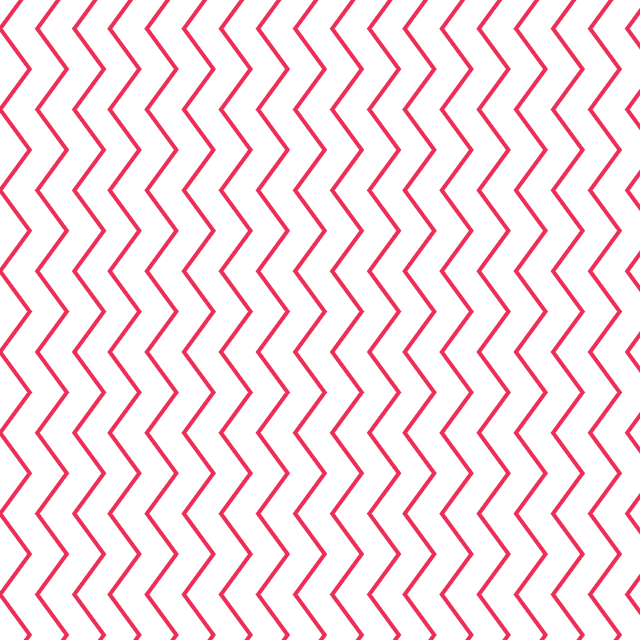
This pattern is drawn by a three.js fragment shader. Its source:

```glsl
varying vec2 vUv;

// Sideways shift of a zigzag: 0 at its left corners, 1 at its right corners
float zigzag(float y) {
  return 1.0 - abs(2.0 * fract(y) - 1.0);
}

// Horizontal distance to the nearest of eight lines in a tile;
// the gap after the eighth line is slightly narrower than the rest
float lineDistance(float x) {
  float pitch = 0.05793;
  float t = mod(x + 0.5 * pitch, 0.4609);
  float column = min(floor(t / pitch), 7.0);
  return abs(t - (column + 0.5) * pitch);
}

void main() {
  // Straighten the zigzags into vertical lines
  float shift = 0.0462 * zigzag((vUv.y - 0.5763) / 0.1263);
  float across = lineDistance(vUv.x - 0.1715 - shift);

  // Perpendicular distance to the slanted stroke, with mitred corners
  float slope = 0.0462 / 0.06315;
  float dist = across * inversesqrt(1.0 + slope * slope);

  // Edge smoothing over one screen pixel
  float pixel = fwidth(vUv.x);
  float stroke = clamp((0.00315 - dist) / pixel + 0.5, 0.0, 1.0);

  vec3 paper = vec3(1.0);
  vec3 crimson = vec3(0.93, 0.18, 0.34);
  gl_FragColor = vec4(mix(paper, crimson, stroke), 1.0);
}
```
